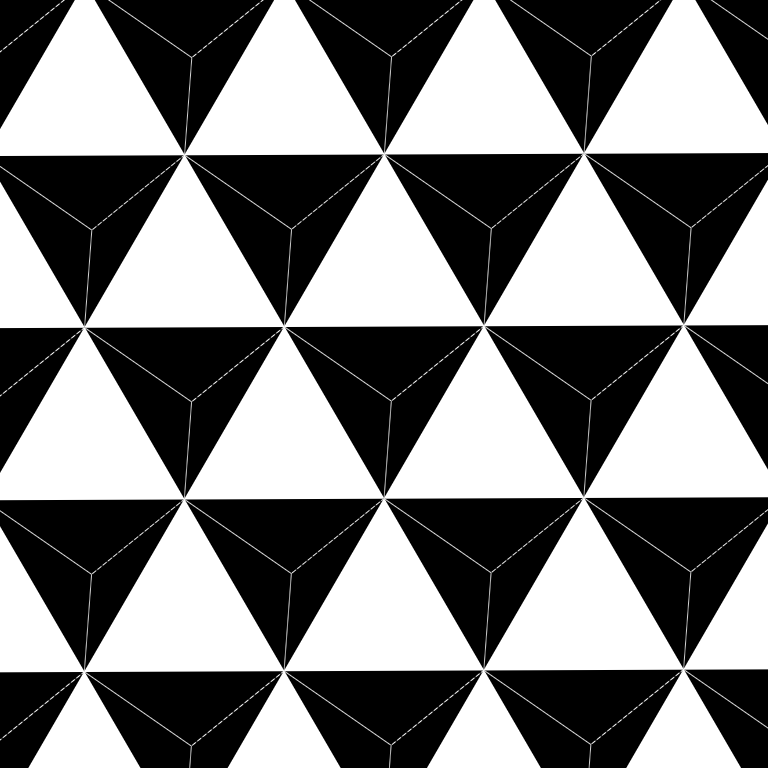
Reproduce this pattern procedurally as a WebGL 2 fragment shader.

```glsl
#version 300 es
precision highp float;
// Black downward triangles on white, in a slightly tilted triangular lattice.
// Each triangle holds three hairline spokes meeting at an off-centre hub.
// Lattice coordinates give the cell; barycentric distances give the edges.

uniform vec2 u_resolution;
out vec4 outColor;

// Lattice, in canvas units
const vec2 ANCHOR = vec2(0.5004, 0.7991);
const vec2 STEP_ACROSS = vec2(0.2601, 0.0010);
const vec2 STEP_DOWN = vec2(0.1299, -0.2236);

// Hub as fractions of the two lattice steps
const vec2 HUB = vec2(0.319, 0.434);

// Triangle inset leaves a small white star where tips meet
const float INSET = 0.0003;

// Spokes
const float SPOKE_WIDTH = 0.0013;
const float LEFT_STRENGTH = 0.85;
const float RIGHT_STRENGTH = 0.95;
const float LOWER_STRENGTH = 0.75;
const float DASH_PERIOD = 0.0088;
const float DASH_FILL = 0.72;
const float DASH_GAP_LEVEL = 0.25;
const float LOWER_PERIOD = 0.018;
const float LOWER_VARIATION = 0.12;

const vec3 INK = vec3(0.0);
const vec3 PAPER = vec3(1.0);

// Signed distance to the black triangle's edge, positive inside
float triangleDistance(vec2 cell) {
    float area = abs(STEP_ACROSS.x * STEP_DOWN.y - STEP_ACROSS.y * STEP_DOWN.x);
    vec3 heights = area / vec3(length(STEP_ACROSS - STEP_DOWN),
                               length(STEP_DOWN), length(STEP_ACROSS));
    vec3 bary = vec3(1.0 - cell.x - cell.y, cell);
    if (bary.x < 0.0) {
        vec3 outer = vec3(-bary.x, 1.0 - cell) * heights;
        return -min(outer.x, min(outer.y, outer.z));
    }
    vec3 inner = bary * heights;
    return min(inner.x, min(inner.y, inner.z));
}

// Returns distance to the segment and length travelled from its start
vec2 segment(vec2 p, vec2 start, vec2 end) {
    vec2 dir = end - start;
    float t = clamp(dot(p - start, dir) / dot(dir, dir), 0.0, 1.0);
    return vec2(length(p - start - dir * t), t * length(dir));
}

// Box-filtered coverage keeps hairlines even when thinner than a pixel
float hairline(float dist, float pixel) {
    float halfWidth = 0.5 * SPOKE_WIDTH;
    return clamp((dist + halfWidth) / pixel + 0.5, 0.0, 1.0)
         - clamp((dist - halfWidth) / pixel + 0.5, 0.0, 1.0);
}

float dash(float along, float pixel) {
    float fromCentre = abs(fract(along / DASH_PERIOD) - 0.5) * DASH_PERIOD;
    float gap = clamp((fromCentre - 0.5 * DASH_FILL * DASH_PERIOD) / pixel + 0.5, 0.0, 1.0);
    return mix(1.0, DASH_GAP_LEVEL, gap);
}

void main() {
    float pixel = 1.0 / min(u_resolution.x, u_resolution.y);
    vec2 p = gl_FragCoord.xy * pixel;

    // Lattice cell and position within it
    mat2 lattice = mat2(STEP_ACROSS, STEP_DOWN);
    vec2 cell = fract(inverse(lattice) * (p - ANCHOR));
    vec2 local = lattice * cell;
    vec2 hub = lattice * HUB;

    // Triangle fill
    float fill = clamp((triangleDistance(cell) - INSET) / pixel + 0.5, 0.0, 1.0);

    // Spokes: solid left, dashed right, softly varying lower
    vec2 left = segment(local, hub, vec2(0.0));
    vec2 right = segment(local, hub, STEP_ACROSS);
    vec2 lower = segment(local, hub, STEP_DOWN);
    float lowerTone = 1.0 + LOWER_VARIATION * sin(6.2832 * lower.y / LOWER_PERIOD);
    float spokes = hairline(left.x, pixel) * LEFT_STRENGTH;
    spokes = max(spokes, hairline(right.x, pixel) * RIGHT_STRENGTH * dash(right.y, pixel));
    spokes = max(spokes, hairline(lower.x, pixel) * LOWER_STRENGTH * lowerTone);

    outColor = vec4(mix(PAPER, INK, fill * (1.0 - spokes)), 1.0);
}
```
